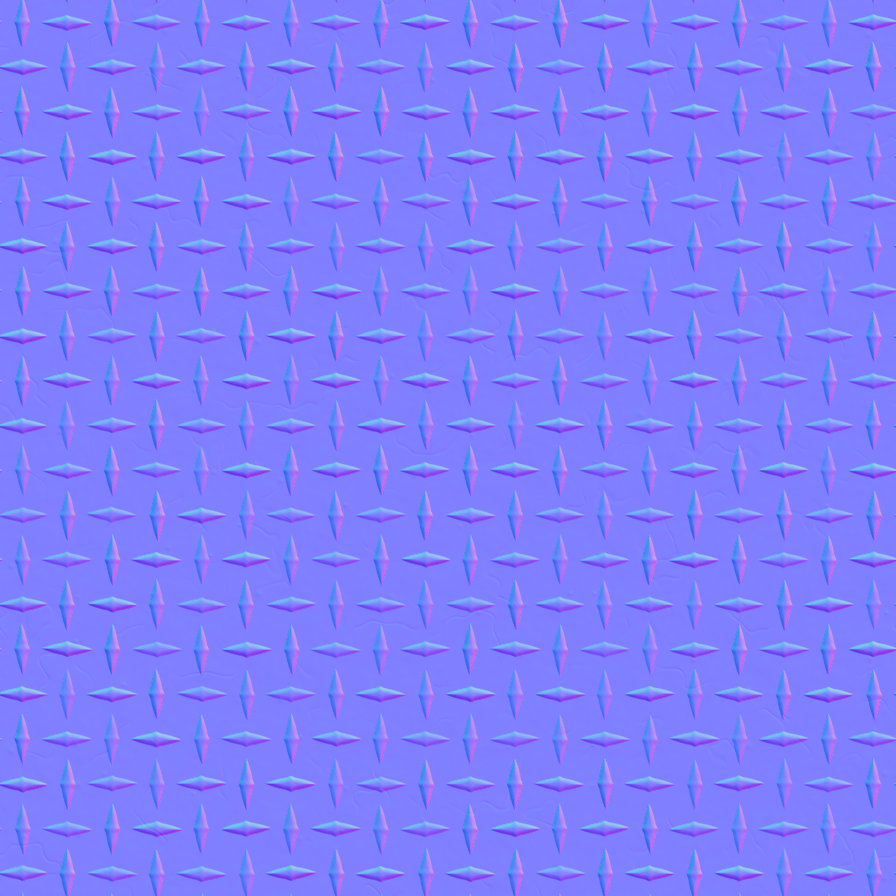
Give the GLSL for this texture map, as a Shadertoy shader.

```glsl
// Tangent-space normal map of worn diamond tread plate: pointed studs in alternating directions.
#define CELLS 20.0         // studs across and down
#define HALF_LENGTH 0.57   // stud half length, in cells
#define HALF_WIDTH 0.145   // stud half width, in cells
#define BEVEL 0.115        // width of the sloped rim
#define STUD_HEIGHT 0.046
#define NODE_SIZE 0.065    // swelling in the middle of each stud
#define VARIATION 0.25     // height difference between studs
#define SCRATCH_DEPTH 0.0035
#define BLISTER_HEIGHT 0.005
#define GRAIN_HEIGHT 0.005

vec2 hash2(vec2 p) {
    vec3 q = fract(vec3(p.xyx) * vec3(0.1031, 0.1030, 0.0973));
    q += dot(q, q.yzx + 33.33);
    return fract((q.xx + q.yz) * q.zy);
}

float cornerGradient(vec2 corner, vec2 offset, float period) {
    float angle = 6.28319 * hash2(mod(corner, period) + period).x;
    return dot(vec2(cos(angle), sin(angle)), offset);
}

// Gradient noise that wraps after a whole number of lattice cells
float wrapNoise(vec2 p, float period) {
    vec2 i = floor(p), f = p - i;
    vec2 u = f * f * f * (f * (f * 6.0 - 15.0) + 10.0);
    vec2 e = vec2(1.0, 0.0);
    float low = mix(cornerGradient(i, f, period),
                    cornerGradient(i + e, f - e, period), u.x);
    float high = mix(cornerGradient(i + e.yx, f - e.yx, period),
                     cornerGradient(i + 1.0, f - 1.0, period), u.x);
    return mix(low, high, u.y);
}

// Height of one stud lying along x, with its own rise, tilt and turn
float studHeight(vec2 q, vec2 id) {
    vec2 rnd = hash2(id + 71.0) - 0.5;
    vec2 shift = hash2(id + 137.0) - 0.5;
    q += 0.025 * shift;
    q.y += 0.05 * rnd.y * q.x;
    float t = min(abs(q.x) / HALF_LENGTH, 1.0);
    float node = exp(-q.x * q.x / (NODE_SIZE * NODE_SIZE));
    float halfWidth = HALF_WIDTH * (1.0 - t) * (1.0 + 0.6 * t) + 0.026 * node;
    float inside = clamp((halfWidth - abs(q.y)) / BEVEL, 0.0, 1.0);
    float dome = 1.0 - (1.0 - inside) * (1.0 - inside);
    float rise = 1.0 + 2.0 * VARIATION * rnd.x + 1.6 * shift.x * q.y;
    float knob = 0.2 * exp(-dot(q, q) / (NODE_SIZE * NODE_SIZE));
    return STUD_HEIGHT * rise * dome * (1.0 + knob);
}

// Studs reach past their cells, so neighbours are included
float treadHeight(vec2 p) {
    float height = 0.0;
    vec2 home = floor(p);
    for (int y = -1; y <= 1; y++)
    for (int x = -1; x <= 1; x++) {
        vec2 cell = home + vec2(x, y);
        vec2 q = p - cell - 0.5;
        bool upright = mod(cell.x + cell.y, 2.0) > 0.5;
        height = max(height, studHeight(upright ? q.yx : q, mod(cell, CELLS)));
    }
    return height;
}

// Curling scratches, scattered blisters and soft grain
float wearHeight(vec2 p) {
    vec2 warp = vec2(wrapNoise(p * 2.0, CELLS * 2.0),
                     wrapNoise(p * 2.0 + 7.3, CELLS * 2.0));
    float contour = wrapNoise(p + 0.35 * warp, CELLS) / 0.035;
    float patches = smoothstep(0.02, 0.35, wrapNoise(p * 0.8 + 3.7, CELLS * 0.8));
    float scratch = exp(-contour * contour) * patches;

    vec2 cell = floor(p), id = mod(cell, CELLS);
    vec2 size = hash2(id + 211.0);
    vec2 q = p - cell - mix(vec2(0.22), vec2(0.78), hash2(id + 307.0));
    float radius = mix(0.03, 0.075, size.x);
    float blister = step(0.6, size.y) * exp(-dot(q + 0.05 * warp, q) / (radius * radius));

    float grain = wrapNoise(p * 1.5, CELLS * 1.5) + 0.3 * wrapNoise(p * 5.0, CELLS * 5.0);
    return BLISTER_HEIGHT * blister - SCRATCH_DEPTH * scratch + GRAIN_HEIGHT * grain;
}

float plateHeight(vec2 p) {
    return treadHeight(p) + wearHeight(p);
}

void mainImage(out vec4 fragColor, in vec2 fragCoord) {
    vec2 p = fragCoord / iResolution.xy * CELLS;

    // Central differences spanning at least a pixel smooth the rims
    float reach = max(0.02, 0.55 * CELLS / iResolution.y);
    vec2 e = vec2(reach, 0.0);
    vec2 slope = vec2(plateHeight(p + e) - plateHeight(p - e),
                      plateHeight(p + e.yx) - plateHeight(p - e.yx)) / (2.0 * reach);

    vec3 normal = normalize(vec3(-slope, 1.0));
    fragColor = vec4(normal * 0.5 + 0.5, 1.0);
}
```
